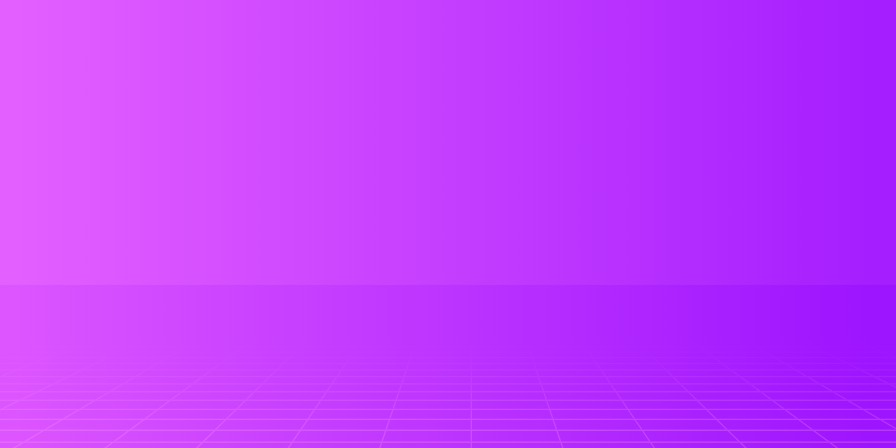
Give the GLSL for this background, as a WebGL 2 fragment shader.

```glsl
#version 300 es
precision highp float;
// Pink-to-violet backdrop with a slightly darker floor below a horizon.
// A perspective grid, made by projecting each point onto a ground plane
// and repeating it there, fades in toward the lower edge.

uniform vec2 u_resolution;
out vec4 fragColor;

// All lengths are fractions of the canvas height.
const vec3 PINK = vec3(0.893, 0.372, 1.0);
const vec3 VIOLET = vec3(0.648, 0.118, 1.0);
const vec2 GRADIENT_SPAN = vec2(0.02, 0.97);     // fractions of the width
const vec3 FLOOR_SHADE = vec3(0.032, 0.04, 0.0);
const vec3 LINE_COLOR = vec3(1.0, 0.62, 1.0);
const float HORIZON = 0.364;
const vec2 VANISHING_POINT = vec2(1.052, 0.599); // x, y from lower left
const float COLUMN_STEP = 0.341;                 // ground spacing of rays
const float ROW_STEP = 0.0811;                   // depth spacing of rows
const float FIRST_ROW = 1.7067;                  // depth of nearest row
const float LINE_WIDTH = 0.0028;
const float ROW_ALPHA = 0.32;
const float RAY_ALPHA = 0.27;
const float FADE_TOP = 0.255;
const float DITHER = 1.0 / 255.0;                // one 8-bit colour step

// Distance from v to the nearest multiple of spacing.
float repeatDistance(float v, float spacing) {
    return abs(fract(v / spacing + 0.5) - 0.5) * spacing;
}

// Antialiased coverage of a thin line.
float lineCoverage(float dist, float pixel) {
    return clamp((0.5 * (LINE_WIDTH + pixel) - dist) / pixel, 0.0, 1.0)
         * min(1.0, LINE_WIDTH / pixel);
}

// Opacity of the ground grid at p.
float gridOpacity(vec2 p, float pixel) {
    float drop = max(VANISHING_POINT.y - p.y, 0.01);
    float depth = 1.0 / drop;
    float side = (p.x - VANISHING_POINT.x) * depth;

    // Ground distances are scaled back to canvas lengths.
    float rowDist = repeatDistance(depth - FIRST_ROW, ROW_STEP) * drop * drop;
    float rayDist = repeatDistance(side, COLUMN_STEP) * drop
                  * inversesqrt(1.0 + side * side);

    float rows = ROW_ALPHA * lineCoverage(rowDist, pixel);
    float rays = RAY_ALPHA * lineCoverage(rayDist, pixel);
    float fade = 1.0 - smoothstep(0.0, FADE_TOP, p.y);
    return max(rows, rays) * fade;
}

// Ordered-looking noise in 0..1, used to hide colour banding.
float ditherNoise(vec2 cell) {
    return fract(52.98 * fract(dot(cell, vec2(0.0671, 0.00584))));
}

void main() {
    vec2 p = gl_FragCoord.xy / u_resolution.y;
    float pixel = 1.0 / u_resolution.y;

    // Horizontal backdrop gradient
    float across = gl_FragCoord.x / u_resolution.x;
    float blend = (across - GRADIENT_SPAN.x) / (GRADIENT_SPAN.y - GRADIENT_SPAN.x);
    vec3 color = mix(PINK, VIOLET, clamp(blend, 0.0, 1.0));

    // Floor tint and grid
    float onFloor = clamp(0.5 + (HORIZON - p.y) / pixel, 0.0, 1.0);
    color -= FLOOR_SHADE * onFloor;
    color = mix(color, LINE_COLOR, gridOpacity(p, pixel) * onFloor);

    // Dither the final colour
    color += (ditherNoise(gl_FragCoord.xy) - 0.5) * DITHER;
    fragColor = vec4(color, 1.0);
}
```
